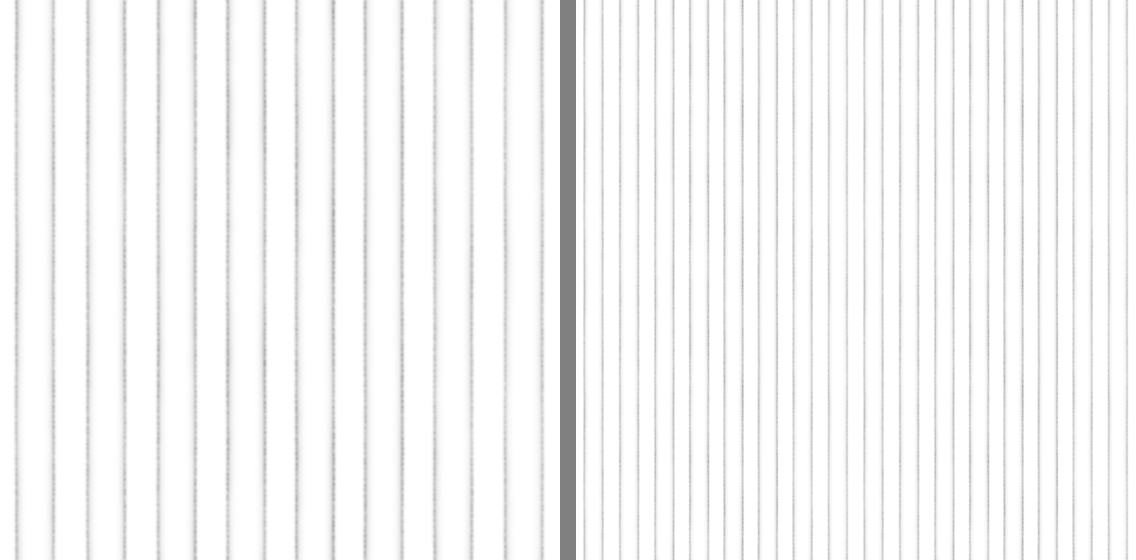
Left, the tile; right, the same tile 2 across and 2 down.
Reproduce this pattern procedurally as a Shadertoy shader.

```glsl
const float TAU = 6.2831853;
const float PAIRS = 8.0;              // bands across the canvas
const float HALF_BAND = 0.0333;       // band centre to its edge line
const float DRIFT = 0.0032;           // sideways shift of the bands
const float WOBBLE = 0.0004;          // unevenness along an edge
const float BEADS = 108.0;            // grains down one line
const vec2 BEAD_RADIUS = vec2(0.0030, 0.0037);
const float BEAD_INK = 0.085;
const float LINE_RADIUS = 0.0036;
const float LINE_INK = 0.115;
const float HALO_REACH = 0.0095;      // soft shade inside the band
const float HALO_INK = 0.095;
const float WEAR = 0.16;
const vec3 PAPER = vec3(1.0);

float hash(vec2 p) {
    vec3 q = fract(p.xyx * vec3(0.1031, 0.1030, 0.0973));
    q += dot(q, q.yzx + 33.33);
    return fract((q.x + q.y) * q.z);
}

// Layered sines with whole frequencies, so they wrap from top to bottom
float waves(float y, float seed) {
    float phase = TAU * hash(vec2(seed, 3.0));
    return 0.5 * sin(TAU * 2.0 * y + phase)
         + 0.3 * sin(TAU * 5.0 * y + 2.3 * phase)
         + 0.2 * sin(TAU * 13.0 * y + 4.1 * phase);
}

// Jittered grains along one line; d is the distance across it
float beads(float d, float y, float line, vec2 radius) {
    float cell = floor(y * BEADS);
    float sum = 0.0;
    for (int j = -1; j <= 1; j++) {
        float i = cell + float(j);
        vec2 id = vec2(mod(i, BEADS), line + 1.0);
        float jitter = 0.4 * (hash(id) - 0.5);
        float shift = 0.0008 * (hash(id + 57.0) - 0.2);
        float ink = mix(0.6, 1.25, hash(id + 131.0));
        vec2 q = vec2(d - shift, y - (i + 0.5 + jitter) / BEADS) / radius;
        sum += ink * exp(-dot(q, q));
    }
    return sum;
}

void mainImage(out vec4 fragColor, in vec2 fragCoord) {
    vec2 uv = fragCoord / iResolution.xy;
    vec2 pixel = 1.0 / iResolution.xy;

    // Signed distance to the nearer edge of the band, negative inside
    float band = floor(uv.x * PAIRS);
    float centre = (band + 0.5) / PAIRS + DRIFT * sin(TAU * band / PAIRS);
    float x = uv.x - centre;
    float line = 2.0 * band + step(0.0, x);
    float d = abs(x) - HALF_BAND + WOBBLE * waves(uv.y, line + 40.0);

    // Fine line, grains and one-sided shade
    float q = d / max(LINE_RADIUS, pixel.x);
    float ink = LINE_INK * exp(-q * q);
    ink += BEAD_INK * beads(d, uv.y, line, max(BEAD_RADIUS, pixel));
    float depth = min(d, 0.0) / HALO_REACH;
    float halo = exp(-depth * depth);
    halo *= 1.0 - smoothstep(-LINE_RADIUS, LINE_RADIUS, d);
    ink += HALO_INK * halo * (1.0 + 0.25 * waves(uv.y, line + 80.0));

    // Fading along each line, and lighter lines toward the sides
    float strength = 1.0 - 0.10 * cos(TAU * centre) + 0.12 * (hash(vec2(line, 9.0)) - 0.5);
    ink *= strength * (1.0 + WEAR * waves(uv.y, line));

    fragColor = vec4(PAPER - ink, 1.0);
}
```
